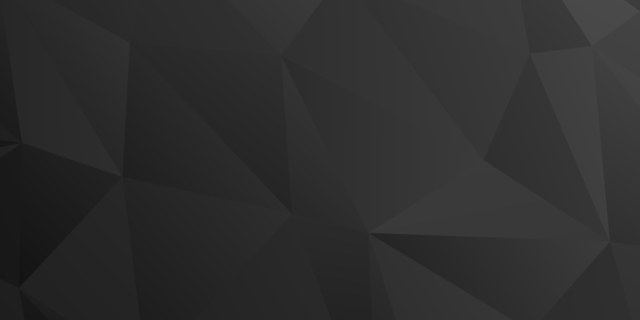
This background is drawn by a Shadertoy shader. Its source:

```glsl
// Dark low-poly backdrop: a tilted grid of jittered points is split into triangles.
// Each facet gets its own grey and a faint slope, over a wide glow that rises
// from the lower left to the upper right.

const vec2  CELL_SIZE    = vec2(0.47, 0.39); // in canvas heights
const float GRID_TILT    = 0.33;
const float JITTER       = 0.80;
const float EDGE_SOFT    = 0.003;
const float FACET_SPREAD = 0.058;
const float FACET_SLOPE  = 0.13;

vec2 hash22(vec2 p) {
    vec3 q = fract(p.xyx * vec3(0.1031, 0.1030, 0.0973));
    q += dot(q, q.yzx + 33.33);
    return fract((q.xx + q.yz) * q.zy);
}

float cross2(vec2 a, vec2 b) {
    return a.x * b.y - a.y * b.x;
}

mat2 rotation(float angle) {
    float c = cos(angle), s = sin(angle);
    return mat2(c, s, -s, c);
}

// Jittered grid point, in canvas heights
vec2 meshVertex(vec2 id) {
    return (id + JITTER * (hash22(id + 17.0) - 0.5)) * CELL_SIZE;
}

float signedArea(vec2 a, vec2 b, vec2 c) {
    return 0.5 * cross2(b - a, c - a);
}

// Signed distance to the left side of the edge from a to b
float edgeDistance(vec2 p, vec2 a, vec2 b) {
    return cross2(normalize(b - a), p - a);
}

// Returns (grey offset * coverage, coverage) of one counter-clockwise facet
vec2 facet(vec2 p, vec2 a, vec2 b, vec2 c, vec2 key, float soft) {
    float inside = min(edgeDistance(p, a, b),
                   min(edgeDistance(p, b, c), edgeDistance(p, c, a)));
    float coverage = smoothstep(-soft, soft, inside);
    vec2 tone = hash22(key) - 0.5;
    vec2 slope = (hash22(key + 71.0) - 0.5) * FACET_SLOPE;
    float grey = tone.x * FACET_SPREAD + dot(p - (a + b + c) / 3.0, slope);
    return vec2(grey, 1.0) * coverage;
}

// Cuts a cell along the diagonal that keeps both triangles open
vec2 cellFacets(vec2 p, vec2 id, float soft) {
    vec2 a = meshVertex(id);
    vec2 b = meshVertex(id + vec2(1.0, 0.0));
    vec2 c = meshVertex(id + vec2(1.0, 1.0));
    vec2 d = meshVertex(id + vec2(0.0, 1.0));
    float openAC = min(signedArea(a, b, c), signedArea(a, c, d));
    float openBD = min(signedArea(b, c, d), signedArea(b, d, a));
    if (openBD > openAC) {
        vec2 first = a;
        a = b; b = c; c = d; d = first;
    }
    return facet(p, a, b, c, id + 131.0, soft)
         + facet(p, a, c, d, id + 257.0, soft);
}

// Blends the facets of all cells that can reach p
float meshTone(vec2 p, float soft) {
    vec2 home = floor(p / CELL_SIZE);
    vec2 sum = vec2(0.0);
    for (int y = -1; y <= 1; y++)
        for (int x = -1; x <= 1; x++)
            sum += cellFacets(p, home + vec2(x, y), soft);
    return sum.x / max(sum.y, 1e-4);
}

// Wide glow across the canvas
float backdropGlow(vec2 uv) {
    return 0.092 + 0.115 * uv.x + 0.062 * uv.y;
}

void mainImage(out vec4 fragColor, in vec2 fragCoord) {
    vec2 uv = fragCoord / iResolution.xy;
    vec2 p = fragCoord / iResolution.y;
    float soft = max(EDGE_SOFT, 0.7 / iResolution.y);

    vec2 meshPoint = rotation(GRID_TILT) * p + vec2(3.1, 2.2);
    float grey = backdropGlow(uv) + meshTone(meshPoint, soft);
    fragColor = vec4(vec3(clamp(grey, 0.07, 0.30)), 1.0);
}
```
